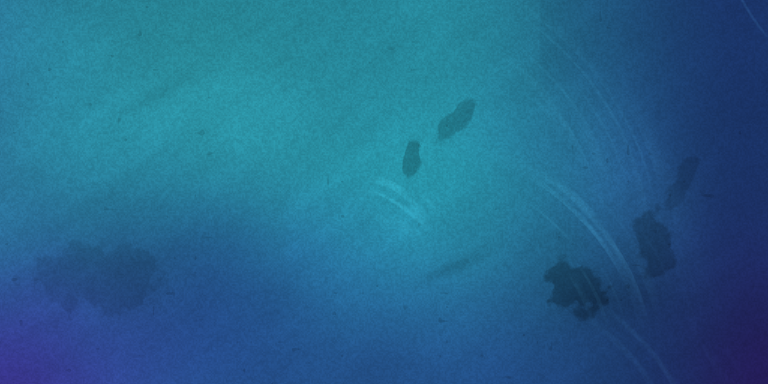
This background is drawn by a Shadertoy shader. Its source:

```glsl
// Weathered teal-to-navy painted wall with curved brush scratches and grain.

float hash(vec2 p) {
    vec3 q = fract(p.xyx * 0.1031);
    q += dot(q, q.yzx + 33.33);
    return fract((q.x + q.y) * q.z);
}

float noise(vec2 p) {
    vec2 i = floor(p), f = fract(p);
    f = f * f * (3.0 - 2.0 * f);
    return mix(mix(hash(i), hash(i + vec2(1, 0)), f.x),
               mix(hash(i + vec2(0, 1)), hash(i + vec2(1, 1)), f.x), f.y);
}

float fbm(vec2 p) {
    float sum = 0.0, amp = 0.5;
    for (int i = 0; i < 5; i++) {
        sum += amp * noise(p);
        p = mat2(1.6, 1.2, -1.2, 1.6) * p + 17.3;
        amp *= 0.5;
    }
    return sum;
}

// Soft rotated ellipse, 1 at its centre
float blob(vec2 p, vec2 centre, vec2 size, float angle) {
    float c = cos(angle), s = sin(angle);
    vec2 q = mat2(c, -s, s, c) * (p - centre) / size;
    return exp(-dot(q, q));
}

// Ellipse whose outline is torn by noise
float stain(vec2 p, vec2 centre, vec2 size, float angle) {
    float torn = blob(p, centre, size, angle) + 0.9 * (fbm(p * 28.0) - 0.5);
    return smoothstep(0.36, 0.6, torn) * smoothstep(0.05, 0.3, blob(p, centre, size, angle));
}

// Fine concentric bristle marks around a centre
float bristles(vec2 p, vec2 centre, float density) {
    vec2 d = p - centre;
    float along = atan(d.y, d.x);
    float across = length(d) + 0.012 * noise(vec2(along * 5.0, 3.0));
    float line = noise(vec2(across * density, along * 2.5));
    return smoothstep(0.52, 0.9, line) * (0.4 + 0.6 * noise(vec2(along * 9.0, across * 40.0)));
}

void mainImage(out vec4 fragColor, in vec2 fragCoord) {
    vec2 p = fragCoord / iResolution.y;
    p.x *= 2.0 * iResolution.y / iResolution.x;
    float cloud = fbm(p * 3.0) - 0.48;
    vec2 w = p + 0.12 * vec2(cloud, fbm(p * 3.0 + 40.0) - 0.48);

    // Broad colour fields
    vec3 col = vec3(0.15, 0.525, 0.60);
    float level = w.y + 0.13 * smoothstep(0.5, 1.1, w.x);
    col = mix(vec3(0.135, 0.31, 0.53), col, smoothstep(0.05, 0.72, level));
    col = mix(col, vec3(0.17, 0.42, 0.58), 0.6 * exp(-w.x * 5.0) * smoothstep(0.2, 0.6, w.y));
    col = mix(col, vec3(0.10, 0.20, 0.40), smoothstep(1.1, 1.98, w.x));
    col = mix(col, vec3(0.25, 0.21, 0.60), 0.95 * blob(w, vec2(-0.05, -0.05), vec2(0.42, 0.3), 0.0));
    col = mix(col, vec3(0.14, 0.09, 0.32), 0.9 * blob(w, vec2(2.05, -0.05), vec2(0.3, 0.38), 0.0));

    // Glows and shaded areas
    col += vec3(0.00, 0.035, 0.035) * blob(w, vec2(1.12, 0.52), vec2(0.28, 0.22), 0.5);
    col += vec3(0.01, 0.025, 0.01) * blob(w, vec2(0.5, 0.85), vec2(0.35, 0.22), -0.5);
    col += vec3(0.03, 0.055, 0.08) * blob(w, vec2(1.64, 0.52), vec2(0.13, 0.24), 0.5);
    col += vec3(0.01, 0.03, 0.05) * blob(w, vec2(1.0, 0.25), vec2(0.25, 0.16), 0.0);
    col -= vec3(0.01, 0.04, 0.03) * blob(w, vec2(0.6, 0.28), vec2(0.22, 0.22), 0.0);
    col -= vec3(0.02, 0.05, 0.08) * blob(w, vec2(1.6, 0.24), vec2(0.16, 0.1), 0.3);

    // Faint overlapping paint edges
    col += vec3(0.005, 0.015, 0.025) * smoothstep(0.755, 0.78, w.x)
         * smoothstep(1.05, 0.8, w.x) * blob(p, vec2(0.8, 0.37), vec2(0.4, 0.12), 0.0);
    col -= vec3(0.008, 0.025, 0.025) * smoothstep(1.402, 1.41, p.x)
         * smoothstep(1.65, 1.41, p.x) * smoothstep(0.72, 0.88, p.y);

    // Cloudy mottling and diagonal wipes
    col *= 1.0 + 0.22 * cloud;
    vec2 slanted = mat2(0.8, -0.6, 0.6, 0.8) * p;
    col *= 1.0 + 0.09 * (fbm(slanted * vec2(5.0, 22.0)) - 0.48);

    // Dark stains
    float dark = 0.20 * stain(p, vec2(1.07, 0.58), vec2(0.025, 0.06), -0.15);
    dark += 0.16 * stain(p, vec2(1.18, 0.68), vec2(0.03, 0.09), -0.7);
    dark += 0.24 * stain(p, vec2(1.50, 0.25), vec2(0.10, 0.065), -0.5);
    dark += 0.18 * stain(p, vec2(1.71, 0.36), vec2(0.05, 0.10), 0.2);
    dark += 0.12 * stain(p, vec2(1.78, 0.53), vec2(0.03, 0.08), -0.5);
    dark += 0.12 * blob(w, vec2(1.20, 0.32), vec2(0.10, 0.016), 0.55);
    dark += 0.07 * blob(w, vec2(0.42, 0.77), vec2(0.15, 0.03), 0.55);
    dark += 0.10 * stain(p, vec2(0.26, 0.28), vec2(0.18, 0.10), 0.0);
    col *= 1.0 - dark;

    // Scratches left by the brush
    float light = 0.9 * bristles(p, vec2(0.91, 0.32), 85.0) * blob(p, vec2(1.54, 0.70), vec2(0.07, 0.25), 0.65);
    light += 0.9 * bristles(p, vec2(1.04, 0.0), 85.0) * blob(p, vec2(1.55, 0.35), vec2(0.22, 0.11), -0.8);
    light += 1.2 * bristles(p, vec2(0.90, 0.25), 75.0) * blob(p, vec2(1.05, 0.47), vec2(0.085, 0.05), -0.6);
    light += 0.5 * bristles(p, vec2(1.2, -0.3), 60.0) * blob(p, vec2(1.72, 0.1), vec2(0.12, 0.18), 0.5);
    float arc = abs(length(p - vec2(2.4, 1.25)) - 0.53);
    light += 0.5 * smoothstep(0.006, 0.0, arc) * smoothstep(0.88, 0.94, p.y);
    col += vec3(0.06, 0.12, 0.13) * light;

    // Specks and fine grain
    float speck = smoothstep(0.9, 0.98, noise(p * 55.0)) * smoothstep(0.55, 0.7, noise(p * 9.0));
    col *= 1.0 - 0.12 * speck;
    float grain = noise(p * 256.0) + 0.5 * noise(p * 120.0 + 9.0) - 0.75;
    col *= 1.0 + 0.11 * grain;

    fragColor = vec4(clamp(col, 0.0, 1.0), 1.0);
}
```
